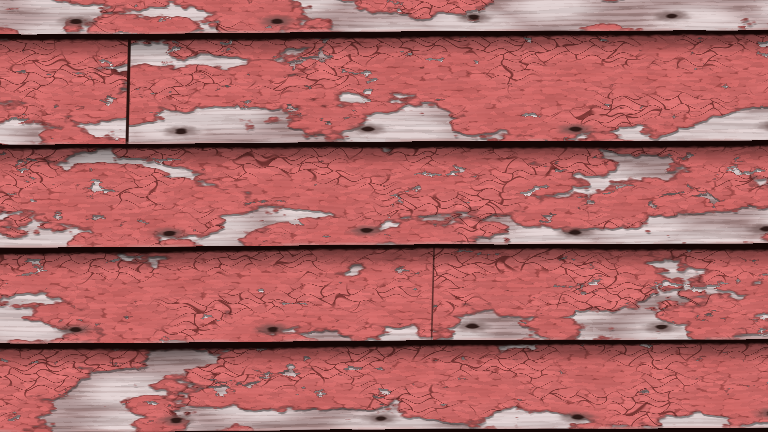
A WebGL 2 fragment shader for this texture:

```glsl
#version 300 es
precision highp float;
// Weathered clapboard siding: overlapping red boards with peeling paint, nails and shadow gaps.
uniform vec2 u_resolution;
out vec4 outColor;

vec2 hash2(vec2 p) {
  vec3 h = fract(p.xyx * vec3(.1031, .1030, .0973));
  h += dot(h, h.yzx + 33.33);
  return fract((h.xx + h.yz) * h.zy);
}

// Cellular noise: nearest distance, border distance, cell id
vec3 cells(vec2 p) {
  vec2 base = floor(p), f = p - base;
  float near = 8., next = 8., id = 0.;
  for (int j = -1; j <= 1; j++)
    for (int i = -1; i <= 1; i++) {
      vec2 g = vec2(i, j), h = hash2(base + g + 50.);
      float d = length(g + h - f);
      if (d < near) { next = near; near = d; id = h.x; }
      else next = min(next, d);
    }
  return vec3(near, next - near, id);
}

// Layered cellular noise with ragged, angular patches
float flakes(vec2 p) {
  float sum = 0., amp = .46;
  for (int i = 0; i < 5; i++) {
    sum += amp * cells(p).x;
    p = mat2(1.97, .12, -.12, 1.97) * p + 11.7;
    amp *= .56;
  }
  return sum;
}

// Height of the lower edge of board k; boards widen upward
float boardEdge(float k) { return .005 + .197 * k + .0083 * k * k; }

// Positive where the paint has come off
float bareness(vec2 q, float v, float wear) {
  float patches = flakes(q * vec2(3.4, 9.)) - .60 + .07 * wear
    + .19 * (1. - smoothstep(.04, .5, v));
  float chips = flakes(q * vec2(13., 29.) + 40.) - .655 + .04 * wear;
  return max(patches, chips);
}

void main() {
  float px = 1. / u_resolution.y;
  vec2 p = gl_FragCoord.xy * px;
  float x = p.x;
  float y = p.y - .006 * (x - .9) + .0012 * sin(x * 5.) + .0006 * sin(x * 23.);

  // Board index, height within the board, distance from both edges
  float k = floor((-.197 + sqrt(.0388 + .0332 * (y - .005))) / .0166);
  float above = y - boardEdge(k);
  float below = boardEdge(k + 1.) - y;
  float v = above / (above + below);

  // Butt joints on two of the boards
  float jointX = k == 3. ? .297 : (k == 1. ? 1.002 : -1.);
  float side = step(jointX, x);
  vec2 q = vec2(x + 7.3 * k + 3.1 * side, y + 2.7 * k);

  // Wear peaks at a different place on each board
  float peak[5] = float[5](.5, 1.5, 1.55, .45, 1.4);
  float wear = cos(3.3 * (x - peak[int(clamp(k, 0., 4.))])) + (k == 4. ? .5 : 0.);
  float bare = bareness(q, v, wear);
  float lifted = bareness(q + vec2(-.002, .005), v, wear);
  float soft = .012 + 2. * px;
  float exposed = smoothstep(-soft, soft, bare);

  // Painted surface: brush grain, mottling, flecks and cracks
  float tone = cells(q * vec2(5., 14.) + 9.).x;
  float brush = .5 + .25 * sin(y * 420. + 3. * sin(x * 6. + k)) + .25 * sin(y * 730. + 5. * sin(x * 9.));
  vec3 fine = cells(q * vec2(48., 125.));
  vec3 paint = mix(vec3(.71, .33, .32), vec3(.86, .46, .455), .35 + .5 * tone + .2 * brush);
  paint *= .93 + .12 * fine.z;
  paint = mix(paint, vec3(.50, .21, .20), .55 * smoothstep(.66, .88, fine.x));
  vec3 crack = cells(q * vec2(17., 48.) + .3 * sin(q.yx * 90.));
  float crackArea = smoothstep(.40, .7, tone + .3 * smoothstep(.5, 1., v));
  float crackLine = 1. - smoothstep(.02, .07 + 12. * px, crack.y);
  paint = mix(paint, vec3(.30, .10, .09), .65 * crackLine * crackArea);

  // Bare surface: pale primer over grey wood with horizontal grain
  vec3 grain = cells(q * vec2(5., 135.) + vec2(0., .4 * sin(x * 7.)));
  float aged = smoothstep(.35, .75, cells(q * vec2(4., 11.) + 21.).x + .12 * wear);
  vec3 wood = mix(vec3(.87, .81, .81), vec3(.71, .61, .61), aged);
  wood = mix(wood, vec3(.51, .39, .38), (.2 + .4 * aged) * smoothstep(.4, .85, grain.x + .2 * fine.z));
  wood *= .94 + .1 * grain.z;
  wood *= 1. - .4 * (1. - smoothstep(-.02, .02, lifted));

  // Paint rim darkens where it curls at a patch
  paint *= 1. - .28 * smoothstep(-.05, -.01, bare);
  vec3 color = mix(paint, wood, exposed);

  // Rusty nails in stained wood along the lower edge
  float shift = (k == 1. || k == 4.) ? .17 : .41;
  float nailX = mod(x - shift + .2275, .455) - .2275;
  float slot = floor((x - shift + .2275) / .455);
  vec2 jitter = hash2(vec2(slot, k) + 5.) - .5;
  vec2 n = vec2(nailX + .04 * jitter.x, above - .03 - .008 * jitter.y);
  float stain = length(n * vec2(1., 3.2)) + .012 * (fine.x - .5);
  color = mix(color, vec3(.40, .30, .29), .7 * (1. - smoothstep(.012, .055, stain)));
  float hole = length(n * vec2(1., 2.3)) + .008 * (grain.x - .5);
  color = mix(color, vec3(.14, .07, .06), .9 * (1. - smoothstep(.008, .015 + px, hole)));

  // Joints, worn lower lip, and shadow under the board above
  float jointWidth = k == 3. ? .0028 : .0012;
  float joint = 1. - smoothstep(jointWidth - px * .5, jointWidth + px, abs(x - jointX - .006 * (v - .5)));
  color = mix(color, vec3(.13, .05, .04), (k == 3. ? .95 : .65) * joint);
  float lip = 1. - smoothstep(.003, .006 + px, above);
  color = mix(color, vec3(.78, .60, .59), .5 * lip * smoothstep(.25, .6, tone + .2 * fine.z));
  color *= mix(.60, 1., smoothstep(.012, .062, below));
  float gap = .0115 + .003 * sin(x * 3. + k * 2.) + .003 * (fine.x - .5);
  color = mix(vec3(.08, .025, .02), color, smoothstep(gap - px, gap + .004 + px, below));
  color = mix(vec3(.10, .03, .03), color, smoothstep(-px, px, above));

  outColor = vec4(clamp(color, 0., 1.), 1.);
}
```
